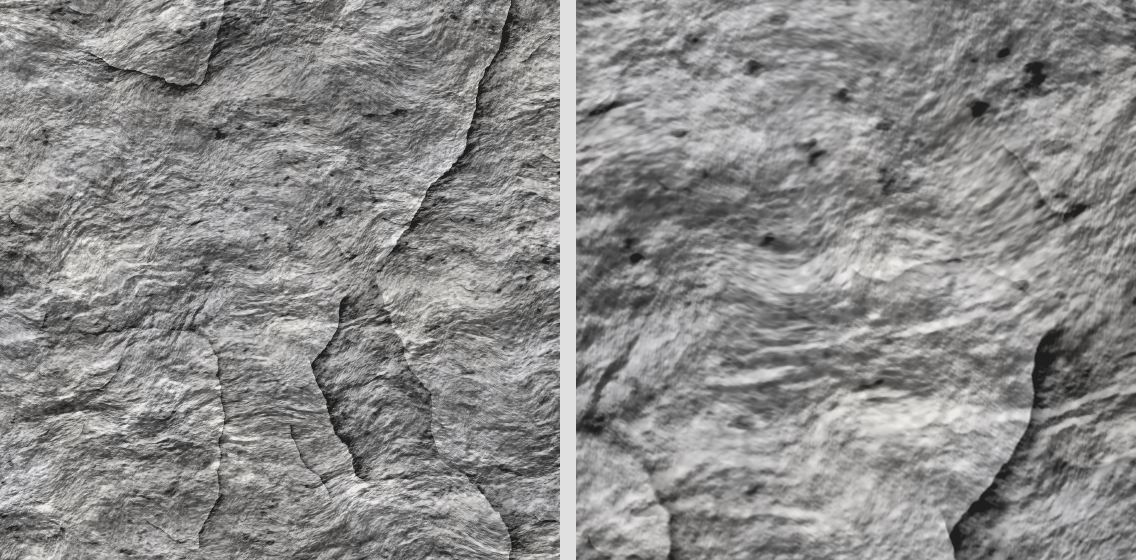
Left, the full canvas; right, a detail of the centre.
Write a WebGL 2 fragment shader that draws this texture.

```glsl
#version 300 es
precision highp float;
// Weathered grey rock face: layered relief, broken ledges and thin fissures.
// A noise height field is lit by its slope toward the light; curved ledges,
// scattered chips, pits, mottling and mineral grain are then added to the tone.

uniform vec2 u_resolution;
out vec4 fragColor;

const vec2 LIGHT_DIR = vec2(-0.34, 0.94);
const vec2 STRATA_DIR = vec2(0.97, 0.24);
const mat2 OCTAVE_TURN = mat2(1.6, 1.2, -1.2, 1.6);

float hash(vec2 p) {
  return fract(sin(dot(p, vec2(127.1, 311.7))) * 43758.55);
}

float noise(vec2 p) {
  vec2 cell = floor(p), f = fract(p);
  f = f * f * (3.0 - 2.0 * f);
  float low = mix(hash(cell), hash(cell + vec2(1, 0)), f.x);
  float high = mix(hash(cell + vec2(0, 1)), hash(cell + vec2(1, 1)), f.x);
  return mix(low, high, f.y);
}

float fbm(vec2 p, int octaves) {
  float sum = 0.0, total = 0.0, amp = 0.5;
  for (int i = 0; i < octaves; i++) {
    sum += amp * noise(p);
    total += amp;
    amp *= 0.52;
    p = OCTAVE_TURN * p + 13.7;
  }
  return sum / total;
}

vec2 warp(vec2 p, float frequency, float amount, int octaves) {
  vec2 q = p * frequency;
  return p + amount * (vec2(fbm(q, octaves), fbm(q + 31.3, octaves)) - 0.5);
}

// Coordinates along and across the strata
vec2 strataSpace(vec2 p) {
  return vec2(dot(p, STRATA_DIR), dot(p, vec2(-STRATA_DIR.y, STRATA_DIR.x)));
}

// Height of the stone: stepped strata plus roughness at all scales
float relief(vec2 p) {
  vec2 q = strataSpace(warp(p, 5.0, 0.1, 3));
  float layer = 7.0 * fbm(q * vec2(5.5, 10.0), 5);
  float terrace = floor(layer) + smoothstep(0.5, 1.0, fract(layer));
  float broken = smoothstep(0.35, 0.7, noise(p * 5.0 + 5.0));
  float rough = fbm(q * vec2(10.0, 13.0) + 9.0, 7);
  return mix(0.005, 0.024, broken) * terrace + 0.21 * rough;
}

// Tone change along an arc from a to b: shadow on its left, lit rim on its right
float ledge(vec2 p, vec2 a, vec2 b, float bend, float width, float depth) {
  float len = length(b - a);
  vec2 along = (b - a) / len, q = p - a;
  float t = dot(q, along) / len;
  float side = dot(q, vec2(-along.y, along.x)) - 4.0 * bend * t * (1.0 - t);
  float ends = smoothstep(-0.03, 0.08, t) * (1.0 - smoothstep(0.92, 1.03, t));
  float below = smoothstep(-0.0015, 0.0015, side);
  float shadow = depth * below * exp(-max(side, 0.0) / width);
  float rim = 0.25 * depth * (1.0 - below) * exp(min(side, 0.0) / 0.014);
  return ends * (rim - shadow);
}

// The large breaks between slabs
float slabEdges(vec2 p) {
  float tone = ledge(p, vec2(0.91, 1.04), vec2(0.68, 0.52), 0.04, 0.015, 0.5);
  tone += ledge(p, vec2(0.62, 0.49), vec2(0.56, 0.34), 0.01, 0.011, 0.46);
  tone += ledge(p, vec2(0.56, 0.36), vec2(0.65, 0.14), -0.015, 0.013, 0.42);
  tone += ledge(p, vec2(0.36, 0.855), vec2(0.15, 0.905), 0.008, 0.012, 0.44);
  tone += ledge(p, vec2(0.41, 1.02), vec2(0.35, 0.85), 0.01, 0.02, 0.28);
  tone += ledge(p, vec2(0.38, 0.40), vec2(0.39, 0.10), 0.01, 0.005, 0.34);
  tone += ledge(p, vec2(0.40, 0.14), vec2(0.35, 0.03), 0.0, 0.008, 0.34);
  tone += ledge(p, vec2(0.12, 0.39), vec2(0.38, 0.40), 0.01, 0.014, 0.20);
  tone += ledge(p, vec2(0.79, 0.19), vec2(0.68, 0.51), 0.0, 0.05, 0.22);
  tone += ledge(p, vec2(0.61, 0.135), vec2(0.86, 0.145), 0.01, 0.012, 0.22);
  tone += ledge(p, vec2(0.84, 0.15), vec2(0.91, -0.03), 0.025, 0.014, 0.36);
  tone += ledge(p, vec2(0.51, 0.25), vec2(0.58, 0.11), -0.005, 0.008, 0.30);
  return tone;
}

// Small chipped lips scattered over a jittered grid
float chips(vec2 p, float density) {
  vec2 home = floor(p * density);
  float tone = 0.0;
  for (int y = -1; y <= 1; y++) {
    for (int x = -1; x <= 1; x++) {
      vec2 cell = home + vec2(x, y);
      vec2 center = cell + vec2(hash(cell + 3.1), hash(cell + 7.7));
      float angle = 3.14 + 1.4 * (hash(cell + 11.9) - 0.35);
      vec2 reach = vec2(cos(angle), sin(angle)) * mix(0.15, 0.5, hash(cell + 19.3));
      float depth = 0.34 * smoothstep(0.35, 1.0, hash(cell + 23.5));
      tone += ledge(p, (center - reach) / density, (center + reach) / density,
                    0.08 / density, 0.06 / density, depth);
    }
  }
  return tone;
}

void main() {
  vec2 p = gl_FragCoord.xy / u_resolution;
  vec2 jagged = warp(p, 14.0, 0.05, 5);

  // Light on the relief
  float eps = 0.002;
  float slope = (relief(p) - relief(p + LIGHT_DIR * eps)) / eps;
  float tone = 0.53 + 0.1 * slope / sqrt(1.0 + 0.1 * slope * slope);

  // Breaks, chips and pits
  tone += slabEdges(jagged) + chips(jagged, 10.0) + 0.7 * chips(jagged + 0.37, 21.0);
  float pit = smoothstep(0.66, 0.8, fbm(strataSpace(p) * vec2(50.0, 80.0), 3));
  tone -= 0.25 * pit * smoothstep(0.3, 0.7, noise(p * 8.0 + 2.0));

  // Mottling, pale mineral patches and grain
  tone += 0.24 * (fbm(p * 6.0 + 60.0, 4) - 0.5);
  float pale = smoothstep(0.56, 0.74, fbm(p * 7.0 + 80.0, 4));
  tone += 0.15 * pale * smoothstep(0.35, 0.75, noise(p * 65.0));
  tone += 0.17 * (noise(p * 230.0) - 0.5);

  float warmth = smoothstep(0.35, 0.65, fbm(p * 7.0 + 120.0, 3));
  vec3 tint = mix(vec3(0.995, 0.99, 1.0), vec3(1.01, 1.0, 0.985), warmth);
  fragColor = vec4(clamp(tone, 0.12, 0.92) * tint, 1.0);
}
```
